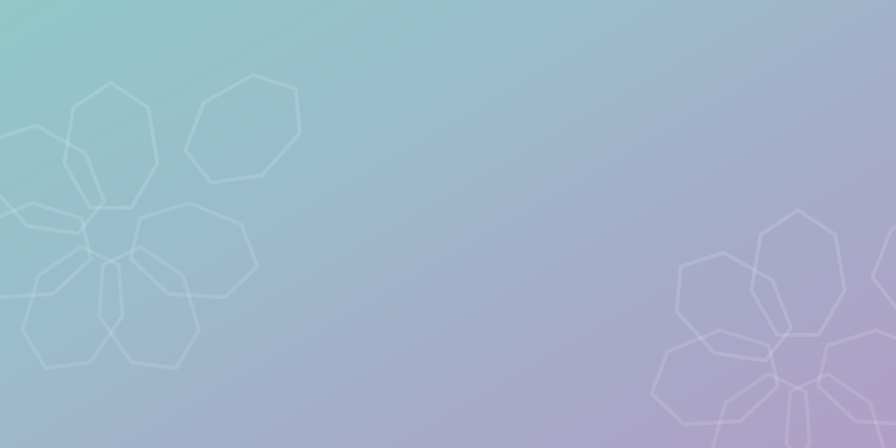
Give the GLSL for this background, as a WebGL 2 fragment shader.

```glsl
#version 300 es
precision highp float;
// Two outlined flowers over a soft diagonal teal-to-mauve gradient.
// Each flower is a ring of seven stretched heptagons, drawn as segment
// distances; one petal per flower drifts out to twice the ring radius.

#define PETALS 7
#define PETAL_RADII vec2(0.1068, 0.1466)
#define RING_RADIUS 0.1885
#define DRIFT_TURN 0.015
#define LINE_WIDTH 0.0084
#define LINE_ALPHA 0.135
#define FLOWER_LEFT vec2(0.2474, 0.4800)
#define FLOWER_RIGHT vec2(1.7813, 0.1961)
#define GRADIENT_AXIS vec2(0.5, -0.866)

uniform vec2 u_resolution;
out vec4 fragColor;

const float TAU = 6.2831853;
const float STEP = TAU / float(PETALS);
const vec3 WHITE = vec3(1.0);

// Clockwise direction, starting from straight up
vec2 direction(float angle) {
    return vec2(sin(angle), cos(angle));
}

float segmentDistance(vec2 p, vec2 a, vec2 b) {
    vec2 pa = p - a, ba = b - a;
    return length(pa - ba * clamp(dot(pa, ba) / dot(ba, ba), 0.0, 1.0));
}

// Distance to the outline of a stretched heptagon with its tip up
float petalDistance(vec2 p) {
    float d = 1e3;
    vec2 a = PETAL_RADII * direction(0.0);
    for (int i = 1; i <= 7; i++) {
        vec2 b = PETAL_RADII * direction(float(i) * TAU / 7.0);
        d = min(d, segmentDistance(p, a, b));
        a = b;
    }
    return d;
}

vec3 drawFlower(vec3 color, vec2 p, vec2 center, float pixel) {
    for (int i = 0; i < PETALS; i++) {
        float angle = float(i) * STEP;
        vec2 axis = direction(angle);
        vec2 offset = RING_RADIUS * axis;
        // The second petal floats away from the ring
        if (i == 1) offset = 2.0 * RING_RADIUS * direction(angle + DRIFT_TURN);
        vec2 q = p - center - offset;
        // Rotate so that the petal axis points up
        q = vec2(q.x * axis.y - q.y * axis.x, dot(q, axis));
        float edge = petalDistance(q) - 0.5 * LINE_WIDTH;
        float cover = clamp(0.5 - edge / pixel, 0.0, 1.0);
        // Lower petals are a little fainter
        float alpha = LINE_ALPHA * mix(0.8, 1.0, 0.5 + 0.5 * axis.y);
        color = mix(color, WHITE, cover * alpha);
    }
    return color;
}

// Slanted gradient that spans the canvas from upper left to lower right
vec3 background(vec2 p, float aspect) {
    const vec3 teal = vec3(0.570, 0.785, 0.790);
    const vec3 blue = vec3(0.613, 0.731, 0.798);
    const vec3 violet = vec3(0.650, 0.668, 0.782);
    const vec3 mauve = vec3(0.688, 0.622, 0.777);
    float span = dot(vec2(aspect, -1.0), GRADIENT_AXIS);
    float t = dot(p - vec2(0.0, 1.0), GRADIENT_AXIS) / span;
    vec3 color = mix(teal, blue, clamp(t / 0.4, 0.0, 1.0));
    color = mix(color, violet, clamp((t - 0.4) / 0.3, 0.0, 1.0));
    return mix(color, mauve, clamp((t - 0.7) / 0.3, 0.0, 1.0));
}

void main() {
    float pixel = 1.0 / u_resolution.y;
    vec2 p = gl_FragCoord.xy * pixel;
    vec3 color = background(p, u_resolution.x * pixel);
    color = drawFlower(color, p, FLOWER_LEFT, pixel);
    color = drawFlower(color, p, FLOWER_RIGHT, pixel);
    fragColor = vec4(color, 1.0);
}
```
